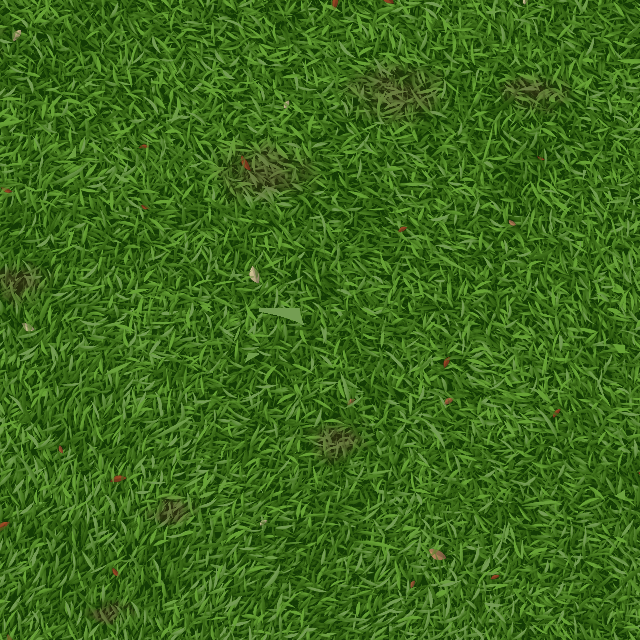
This texture is drawn by a Shadertoy shader. Its source:

```glsl
const vec3 DEEP  = vec3(0.08, 0.23, 0.02);
const vec3 SHADE = vec3(0.17, 0.34, 0.05);
const vec3 MID   = vec3(0.26, 0.45, 0.11);
const vec3 LIGHT = vec3(0.38, 0.60, 0.19);
const vec3 PALE  = vec3(0.42, 0.58, 0.29);
const vec3 DRY   = vec3(0.42, 0.46, 0.26);
const vec3 SOIL  = vec3(0.17, 0.17, 0.06);
const vec3 RUST  = vec3(0.55, 0.27, 0.13);
const vec3 CREAM = vec3(0.74, 0.71, 0.54);

const int   LAYERS       = 14;
const float BLADE_CELLS  = 46.0;
const float BLADE_LENGTH = 0.020;   // longest half length
const float BLADE_WIDTH  = 0.0024;  // mean half width
const float LONG_CELLS   = 14.0;
const float LONG_LENGTH  = 0.042;
const float LONG_WIDTH   = 0.0031;
const float LONG_CHANCE  = 0.16;
const float LEAN         = 0.95;    // main growth direction, radians
const float SHADOW       = 0.11;
const float LITTER_CELLS = 8.0;
const float LITTER_CHANCE = 0.42;
const float PATCH_CELLS  = 5.0;
const float PATCH_CHANCE = 0.32;

vec3 hash3(vec3 p) {
    p = fract(p * vec3(0.1031, 0.1030, 0.0973));
    p += dot(p, p.yxz + 33.33);
    return fract((p.xxy + p.yxx) * p.zyx);
}

// Layered sines: broad, uneven clumps in -1..1
float clumps(vec2 p) {
    float sum = 0.0, gain = 0.5;
    for (int i = 0; i < 4; i++) {
        p = mat2(0.8, 0.6, -0.6, 0.8) * p + 1.7;
        sum += gain * sin(p.x + 1.3 * sin(p.y)) * cos(p.y * 0.9);
        p *= 1.9;
        gain *= 0.65;
    }
    return sum;
}

// Turf holds x: tone, y: paleness, z: cover by the topmost blades
void addBlades(inout vec3 turf, vec2 uv, float seed, float cells, float reach,
               float girth, float chance, float height, float soft) {
    vec2 shift = hash3(vec3(seed, 7.0, 3.0)).xy;
    vec2 home = floor(uv * cells + shift);
    for (int j = -1; j <= 1; j++)
    for (int i = -1; i <= 1; i++) {
        vec2 cell = home + vec2(i, j);
        vec3 place = hash3(vec3(cell, seed));
        vec3 look = hash3(vec3(cell + 91.0, seed + 17.0));
        if (fract(look.z * 37.0) > chance) continue;

        // Blades lean together at the lower left and scatter at the upper right
        vec2 root = (cell + place.xy - shift) / cells;
        float spread = mix(2.0, 5.2, smoothstep(0.4, 1.7, root.x + root.y));
        float angle = LEAN + 0.35 * sin(root.x * 9.0 + 4.0 * root.y)
                    + (place.z - 0.5) * spread;
        vec2 dir = vec2(cos(angle), sin(angle));
        float len = reach * mix(0.55, 1.0, look.x);

        // Tapered, bent strip
        vec2 d = uv - root;
        float along = dot(d, dir) / len;
        float bend = (look.y - 0.5) * 0.5 * len;
        float across = dot(d, vec2(-dir.y, dir.x)) - bend * along * along;
        float width = girth * mix(0.7, 1.25, look.z);
        float edge = abs(across) - width * (1.0 - along * along) * (1.0 - 0.25 * along);
        float mask = smoothstep(soft, -soft, edge);
        float halo = smoothstep(2.4 * width, 0.0, edge);

        float tone = 0.48 + 0.42 * height + 0.75 * (fract(look.x * 23.0) - 0.5)
                   + 0.16 * along + 0.12 * clamp(across / width, -1.0, 1.0);
        float pale = smoothstep(0.5, 0.75, look.y + 0.3 * (0.5 - root.y));
        turf.x -= SHADOW * halo;
        turf.xy = mix(turf.xy, vec2(tone, pale), mask);
        turf.z = max(turf.z * 0.98, mask * step(0.85, height));
    }
}

vec3 turfColor(float tone, float pale) {
    float t = clamp(tone, 0.0, 1.08) * 3.0;
    vec3 c = mix(DEEP, SHADE, clamp(t, 0.0, 1.0));
    c = mix(c, MID, clamp(t - 1.0, 0.0, 1.0));
    return mix(c, mix(LIGHT, PALE, pale), clamp(t - 2.0, 0.0, 1.24));
}

// Cellular spots of thin, dry turf
float dryness(vec2 uv) {
    float dry = 0.0;
    vec2 home = floor(uv * PATCH_CELLS);
    for (int j = -1; j <= 1; j++)
    for (int i = -1; i <= 1; i++) {
        vec2 cell = home + vec2(i, j);
        vec3 r = hash3(vec3(cell, 53.0));
        vec2 d = uv * PATCH_CELLS - cell - r.xy;
        float size = mix(0.15, 0.42, fract(r.z * 19.0));
        float ragged = length(d * vec2(0.8, 1.3)) + 0.10 * clumps(uv * 70.0);
        dry = max(dry, smoothstep(size, 0.0, ragged) * step(r.z, PATCH_CHANCE));
    }
    return dry;
}

// Scattered fallen leaves: rgb and coverage
vec4 litter(vec2 uv, float soft) {
    vec4 leaf = vec4(0.0);
    vec2 home = floor(uv * LITTER_CELLS);
    for (int j = -1; j <= 1; j++)
    for (int i = -1; i <= 1; i++) {
        vec2 cell = home + vec2(i, j);
        vec3 r = hash3(vec3(cell, 29.0));
        vec3 s = hash3(vec3(cell, 41.0));
        vec2 d = uv - (cell + r.xy) / LITTER_CELLS;
        float a = s.x * 3.14;
        d = mat2(cos(a), -sin(a), sin(a), cos(a)) * d;
        float len = mix(0.007, 0.016, s.y * s.y);
        float x = d.x / len;
        float edge = abs(d.y + 0.15 * len * x * x) - len * mix(0.3, 0.55, s.z) * (1.0 - x * x);
        float mask = smoothstep(soft, -soft, edge) * step(r.z, LITTER_CHANCE);
        vec3 tint = mix(RUST, CREAM, smoothstep(0.55, 0.95, s.z));
        tint *= 0.85 + 0.25 * x * (s.y - 0.3) + 0.2 * smoothstep(-soft, soft, d.y);
        leaf = mix(leaf, vec4(tint, 1.0), mask);
    }
    return leaf;
}

void mainImage(out vec4 fragColor, in vec2 fragCoord) {
    vec2 uv = fragCoord / iResolution.y;
    float soft = max(0.0009, 0.6 / iResolution.y);

    // Blades stacked from the dark ground upward
    vec3 turf = vec3(0.04, 0.0, 0.0);
    for (int k = 0; k < LAYERS; k++) {
        float height = float(k) / float(LAYERS - 1);
        addBlades(turf, uv, float(k) * 3.7 + 1.0, BLADE_CELLS, BLADE_LENGTH,
                  BLADE_WIDTH, 1.0, height, soft);
    }
    addBlades(turf, uv, 77.0, LONG_CELLS, LONG_LENGTH, LONG_WIDTH, LONG_CHANCE, 0.9, soft);

    // Clumped light, dry spots and litter under the top blades
    float tone = turf.x + 0.12 * clumps(uv * 11.0) + 0.10 * clumps(uv * 45.0 + 5.0);
    vec3 color = turfColor(tone, turf.y);
    vec3 thatch = mix(SOIL, DRY, smoothstep(0.1, 0.9, tone));
    color = mix(color, thatch, 0.8 * dryness(uv));
    vec4 leaf = litter(uv, soft);
    color = mix(color, leaf.rgb, leaf.a * (1.0 - 0.75 * turf.z));
    fragColor = vec4(color, 1.0);
}
```
